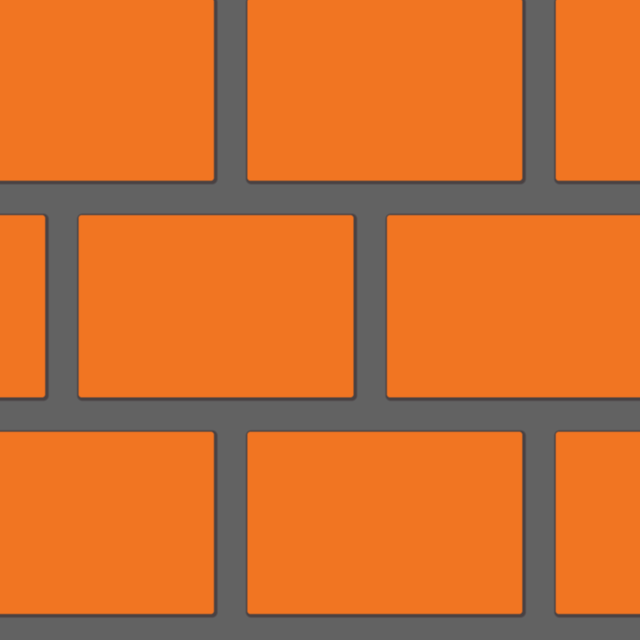
Give the GLSL for this pattern, as a three.js fragment shader.

```glsl
varying vec2 vUv;

float roundedBox(vec2 p, vec2 halfSize, float radius) {
  vec2 q = abs(p) - halfSize + radius;
  return length(max(q, 0.0)) + min(max(q.x, q.y), 0.0) - radius;
}

// Soft coverage of a shape from its signed distance
float coverage(float dist, float softness) {
  return 1.0 - smoothstep(-softness, softness, dist);
}

// Position relative to the centre of the nearest brick in a staggered bond
vec2 brickSpace(vec2 uv) {
  vec2 pitch = vec2(0.4818, 0.3385);
  vec2 p = uv - vec2(0.3376, 0.5215);
  float row = floor(p.y / pitch.y + 0.5);
  p.x -= 0.2637 * mod(row, 2.0);
  return (fract(p / pitch + 0.5) - 0.5) * pitch;
}

void main() {
  vec2 p = brickSpace(vUv);
  vec2 halfBrick = vec2(0.2148, 0.1424);

  float brick = roundedBox(p, halfBrick, 0.005);
  // The dark rim is shifted so it is heavier to the right and below
  float rim = roundedBox(p - vec2(0.0016, -0.0016), halfBrick + 0.0038, 0.0085);

  vec3 color = vec3(0.384, 0.384, 0.386);
  color = mix(color, vec3(0.285, 0.255, 0.26), coverage(rim, 0.0022));
  color = mix(color, vec3(0.947, 0.457, 0.133), coverage(brick, 0.0019));

  gl_FragColor = vec4(color, 1.0);
}
```
